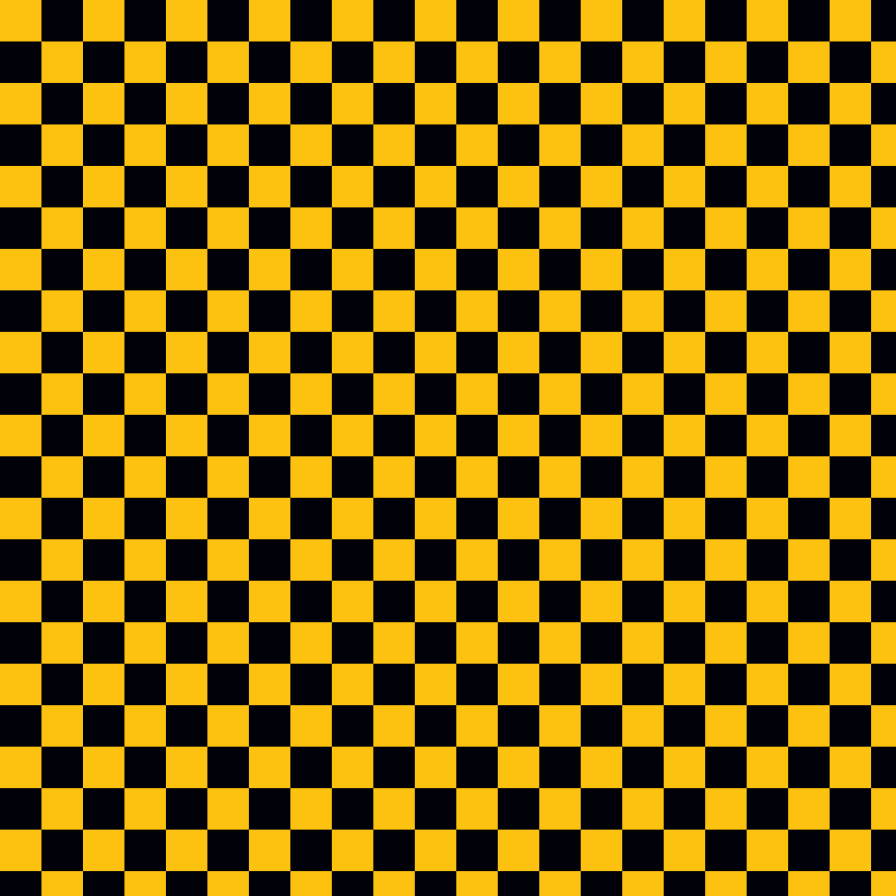
Give the GLSL for this pattern, as a Shadertoy shader.

```glsl
// Flat amber and near-black checkerboard, anchored at the top left corner.

#define CELLS 21.6                     // squares along the canvas height
#define AMBER vec3(0.994, 0.761, 0.063)
#define INK   vec3(0.000, 0.000, 0.030)

// Integral of a square wave that is +1 on [0,1) and -1 on [1,2).
vec2 triangleWave(vec2 p) {
    return 1.0 - abs(mod(p, 2.0) - 1.0);
}

// Checker sign averaged over a box of the given width, from +1 to -1.
float filteredChecker(vec2 p, float width) {
    vec2 wave = (triangleWave(p + 0.5 * width) - triangleWave(p - 0.5 * width)) / width;
    return wave.x * wave.y;
}

void mainImage(out vec4 fragColor, in vec2 fragCoord) {
    // Cell coordinates, with y measured down from the top edge
    float cellsPerPixel = CELLS / iResolution.y;
    vec2 cell = vec2(fragCoord.x, iResolution.y - fragCoord.y) * cellsPerPixel;

    // Blend the two colours by the area each covers in the pixel
    float amberShare = 0.5 + 0.5 * filteredChecker(cell, cellsPerPixel);
    fragColor = vec4(mix(INK, AMBER, amberShare), 1.0);
}
```
